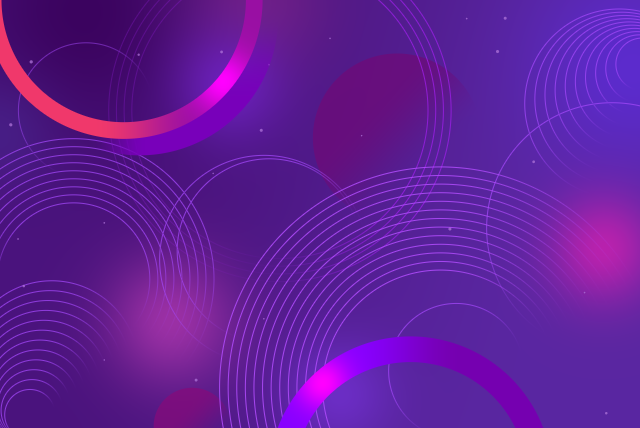
Write a WebGL 1 fragment shader that draws this background.

```glsl
precision highp float;
// Violet gradient backdrop with fading line circles, two glossy rings, soft glows and specks.

uniform vec2 u_resolution;

float hash(vec2 p) {
  return fract(sin(dot(p, vec2(127.1, 311.7))) * 43758.5453);
}

// Antialiased coverage of a signed distance
float cover(float d) {
  return clamp(0.5 - d * u_resolution.y, 0.0, 1.0);
}

float glow(vec2 p, vec2 center, float radius) {
  vec2 q = (p - center) / radius;
  return exp(-dot(q, q));
}

float band(vec2 p, vec2 center, float radius, float halfWidth) {
  return cover(abs(length(p - center) - radius) - halfWidth);
}

// Strength around a circle: full towards dir, gone on the far side
float fade(vec2 q, vec2 dir) {
  return smoothstep(-0.5, 0.65, dot(normalize(q + 1e-5), dir));
}

// Thin circles stepping from (c0, r0) to (c1, r1)
float circles(vec2 p, vec2 c0, float r0, vec2 c1, float r1, float count, vec2 dir) {
  float sum = 0.0;
  for (int i = 0; i < 13; i++) {
    if (float(i) >= count) break;
    float t = float(i) / max(count - 1.0, 1.0);
    vec2 c = mix(c0, c1, t);
    sum = max(sum, band(p, c, mix(r0, r1, t), 0.0012) * fade(p - c, dir));
  }
  return sum;
}

float circle(vec2 p, vec2 center, float radius, vec2 dir) {
  return circles(p, center, radius, center, radius, 1.0, dir);
}

// One speck at a random place in some of the grid cells
float specks(vec2 p) {
  vec2 cell = floor(p / 0.1875);
  vec2 spot = (cell + 0.1 + 0.8 * vec2(hash(cell), hash(cell + 17.0))) * 0.1875;
  float radius = mix(0.0015, 0.0038, hash(cell + 41.0));
  return cover(length(p - spot) - radius) * step(hash(cell + 5.0), 0.65);
}

void main() {
  vec2 p = gl_FragCoord.xy / u_resolution.y;

  // Base gradient
  vec3 color = mix(vec3(0.29, 0.075, 0.49), vec3(0.35, 0.15, 0.63),
                   smoothstep(0.3, 1.35, p.x + 0.3 * (0.5 - p.y)));
  color = mix(color, vec3(0.22, 0.0, 0.35), 0.85 * glow(p, vec2(0.2, 0.97), 0.28));
  color = mix(color, vec3(0.28, 0.15, 0.56), 0.6 * glow(p, vec2(0.0, 0.69), 0.13));
  color = mix(color, vec3(0.36, 0.17, 0.82), 0.9 * glow(p, vec2(1.48, 0.84), 0.24));

  // Soft glows
  color = mix(color, vec3(0.49, 0.14, 0.54), 0.7 * glow(p, vec2(0.6, 1.0), 0.17));
  color = mix(color, vec3(0.64, 0.2, 0.66), 0.9 * glow(p, vec2(0.4, 0.25), 0.15));
  color = mix(color, vec3(0.74, 0.13, 0.68), 0.95 * glow(p, vec2(1.41, 0.418), 0.125));
  color = mix(color, vec3(0.45, 0.14, 0.8), 0.75 * glow(p, vec2(0.535, 0.8), 0.13));
  color = mix(color, vec3(0.46, 0.2, 0.85), 0.7 * glow(p, vec2(0.79, 0.08), 0.13));

  // Faint discs fading to the lower right
  vec2 q = p - vec2(0.928, 0.678);
  color = mix(color, vec3(0.43, 0.04, 0.47),
              0.75 * cover(length(q) - 0.197) * smoothstep(0.14, -0.14, q.x - q.y));
  q = p - vec2(0.449, 0.004);
  color = mix(color, vec3(0.52, 0.04, 0.48),
              0.75 * cover(length(q) - 0.09) * smoothstep(0.1, -0.06, q.x - q.y));

  // Line circles
  vec2 upLeft = vec2(-0.7, 0.7);
  vec3 violet = vec3(0.64, 0.28, 0.98);
  float lines = circles(p, vec2(1.447, 0.758), 0.221, vec2(1.5, 0.85), 0.061, 10.0, upLeft);
  lines = max(lines, circles(p, vec2(0.172, 0.348), 0.328, vec2(0.172, 0.348), 0.178, 9.0, vec2(0.2, 0.98)));
  lines = max(lines, circles(p, vec2(0.121, 0.141), 0.203, vec2(0.07, 0.031), 0.059, 12.0, upLeft));
  lines = max(lines, circles(p, vec2(0.617, 0.393), 0.244, vec2(0.629, 0.414), 0.215, 2.0, upLeft));
  lines = max(lines, 0.7 * circle(p, vec2(0.201, 0.742), 0.158, upLeft));
  lines = max(lines, circle(p, vec2(1.43, 0.467), 0.293, vec2(-0.5, 0.86)));
  lines = max(lines, circle(p, vec2(1.066, 0.133), 0.158, upLeft));
  color = mix(color, violet, 0.75 * lines);
  vec2 arcCenter = vec2(0.654, 0.742);
  color = mix(color, vec3(0.62, 0.12, 0.92), 0.75 *
              max(circles(p, arcCenter, 0.4, arcCenter, 0.346, 4.0, vec2(0.97, 0.25)),
                  0.35 * circles(p, arcCenter, 0.4, arcCenter, 0.346, 4.0, vec2(-0.9, 0.3))));
  vec2 fanCenter = vec2(1.029, 0.094);
  color = mix(color, vec3(0.7, 0.3, 1.0),
              0.85 * circles(p, fanCenter, 0.516, fanCenter, 0.275, 13.0, vec2(-0.8, 0.6)));

  color = mix(color, vec3(0.68, 0.45, 0.85), 0.75 * specks(p));

  // Upper ring: violet crescent behind, then the red to magenta band
  vec2 ringCenter = vec2(0.289, 1.0);
  q = p - vec2(0.326, 0.961);
  float crescent = cover(length(q) - 0.324) * cover(0.305 - length(p - ringCenter));
  color = mix(color, vec3(0.47, 0.0, 0.73),
              crescent * smoothstep(-0.12, 0.02, q.x) * smoothstep(0.0, -0.2, q.y));
  vec3 ringColor = mix(vec3(0.94, 0.22, 0.42), vec3(0.6, 0.06, 0.64), smoothstep(0.22, 0.47, p.x));
  ringColor = mix(ringColor, vec3(1.0, 0.0, 1.0), glow(p, vec2(0.521, 0.809), 0.07));
  color = mix(color, ringColor, band(p, ringCenter, 0.305, 0.0195));

  // Lower ring
  ringColor = mix(vec3(0.53, 0.0, 1.0), vec3(0.46, 0.0, 0.69), smoothstep(0.82, 1.08, p.x));
  ringColor = mix(ringColor, vec3(1.0, 0.0, 1.0), glow(p, vec2(0.754, 0.105), 0.06));
  color = mix(color, ringColor, band(p, vec2(0.959, -0.118), 0.302, 0.03));

  gl_FragColor = vec4(color, 1.0);
}
```
